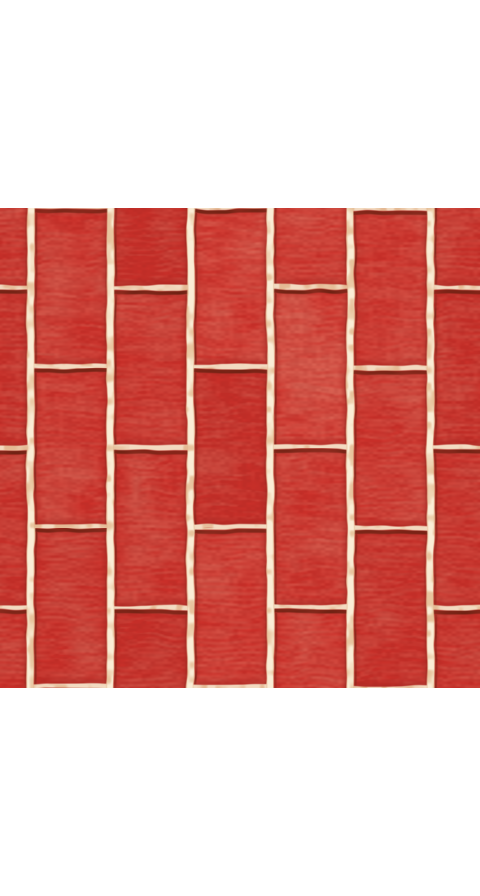
This texture is drawn by a Shadertoy shader. Its source:

```glsl
// Upright red bricks in six staggered columns, three bricks per column,
// filling a centred square band between plain white margins.
// Joints are distance bands with wobble; brick wear is streaked value noise.

const float COLUMNS = 6.0;
const float ROWS = 3.0;
const vec3 WHITE = vec3(1.0);
const vec3 RED = vec3(0.785, 0.185, 0.16);
const vec3 WORN = vec3(0.815, 0.36, 0.305);
const vec3 CREAM = vec3(0.98, 0.93, 0.84);
const vec3 TAN = vec3(0.87, 0.68, 0.50);
const vec3 SHADOW = vec3(0.42, 0.13, 0.07);

float hash(vec2 p) {
    return fract(sin(dot(p, vec2(127.1, 311.7))) * 43758.5453);
}

float noise(vec2 p) {
    vec2 i = floor(p), f = fract(p);
    f = f * f * (3.0 - 2.0 * f);
    return mix(mix(hash(i), hash(i + vec2(1.0, 0.0)), f.x),
               mix(hash(i + vec2(0.0, 1.0)), hash(i + vec2(1.0, 1.0)), f.x), f.y);
}

// Soft band of the given half width around distance zero
float band(float d, float halfWidth, float soft) {
    return 1.0 - smoothstep(halfWidth - soft, halfWidth + soft, abs(d));
}

// Fired clay: fine horizontal scratches, broad blotches, a tone per brick
vec3 brickColor(vec2 p, vec2 id) {
    vec2 q = p + id * 7.3;
    float streak = noise(q * vec2(24.0, 165.0) + 2.0 * noise(q * 18.0));
    float grain = noise(q * vec2(110.0, 190.0));
    float blotch = noise(q * vec2(17.0, 13.0));
    float tone = hash(id + 3.7);
    float wear = 0.58 * streak + 0.25 * grain + 0.55 * blotch + 0.4 * tone - 0.57;
    vec3 color = mix(RED, WORN, clamp(wear, 0.0, 1.0));
    return color * (0.95 + 0.05 * tone + 0.06 * (grain - 0.3));
}

// p runs from 0 to 1 across and from 0 to 1 downwards
vec3 brickwork(vec2 p, float soft) {
    // Column and signed distance to its nearest vertical joint
    float wobble = 0.003 * (noise(vec2(floor(p.x * COLUMNS + 0.12) * 5.0, p.y * 22.0)) - 0.5);
    float u = (p.x - 0.0635 + wobble) * COLUMNS;
    float column = mod(floor(u), COLUMNS);
    float across = fract(u) / COLUMNS;
    float side = min(across, 1.0 / COLUMNS - across);

    // Alternate columns drop by half a brick, each slightly uneven
    float odd = mod(column, 2.0);
    float jitter = 0.010 * (hash(vec2(column, 9.1)) - 0.5);
    float ripple = 0.004 * (noise(vec2(p.x * 30.0, column + floor(p.y * 6.0) * 3.0)) - 0.5);
    float v = (p.y + 0.003 + jitter + ripple) * ROWS - 0.5 * odd;
    float row = mod(floor(v), ROWS);
    float below = fract(v) / ROWS;
    float bedDistance = min(below, 1.0 / ROWS - below);

    vec3 color = brickColor(p, vec2(column, row));

    // Darkened rims and the shade cast under and beside the mortar
    float rim = 1.0 - smoothstep(0.004, 0.024, min(side, bedDistance));
    color = mix(color, RED * 0.83, 0.55 * rim);
    float patchy = noise(p * vec2(32.0, 45.0) + column);
    float leftShade = band(across - 0.011, 0.002, soft) * (0.2 + 0.5 * patchy);
    float rightShade = band(1.0 / COLUMNS - across - 0.010, 0.0015, soft) * 0.35 * patchy;
    float underShade = band(below - 0.0095, 0.0038, soft) * (0.55 + 0.4 * patchy);
    color = mix(color, SHADOW, max(underShade, max(leftShade, rightShade)));

    // Mortar: thin beds first, then the wider uprights, with tan stains
    float stain = smoothstep(0.4, 0.95, noise(p * vec2(75.0, 62.0)));
    vec3 mortar = mix(CREAM, TAN, 0.65 * stain);
    float bed = band(bedDistance, 0.0047 + 0.0015 * (patchy - 0.5), soft);
    color = mix(color, mix(mortar, TAN, 0.15), bed * 0.95);
    float upright = band(side, 0.0078 + 0.002 * (patchy - 0.5), soft);
    vec3 uprightColor = mix(mortar, TAN, 0.5 * smoothstep(0.004, 0.008, side));
    return mix(color, uprightColor, upright);
}

void mainImage(out vec4 fragColor, in vec2 fragCoord) {
    float unit = iResolution.x;
    vec2 p = (fragCoord - 0.5 * iResolution.xy) / unit;
    float pixel = 1.0 / unit;
    float inside = 1.0 - smoothstep(-0.5 * pixel, 0.5 * pixel, abs(p.y) - 0.5);
    vec3 bricks = brickwork(vec2(p.x + 0.5, 0.5 - p.y), max(0.0022, 0.7 * pixel));
    fragColor = vec4(mix(WHITE, bricks, inside), 1.0);
}
```
